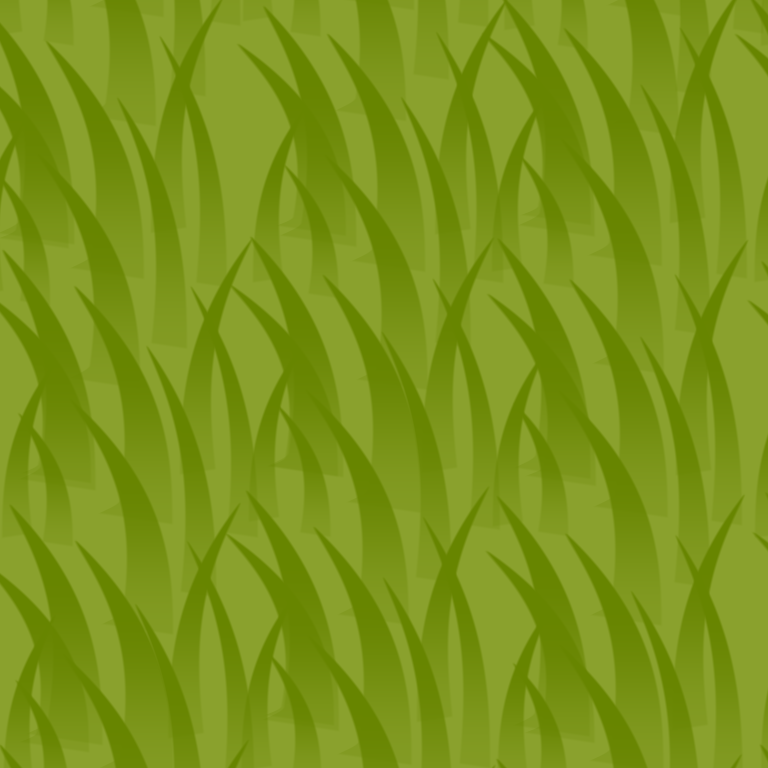
A WebGL 2 fragment shader for this pattern:

```glsl
#version 300 es
precision highp float;

uniform vec2 u_resolution;
out vec4 fragColor;

const vec3 MEADOW = vec3(0.54, 0.63, 0.175);
const vec3 BLADE = vec3(0.405, 0.52, 0.0);
const float TUFTS = 3.0;                        // tufts across the canvas
const vec2 TUFT_ORIGIN = vec2(-0.02, 0.02);
const vec2 TUFT_JITTER = vec2(0.05, 0.08);
const float BLADE_JITTER = 0.025;
const float BEND = 2.6;                         // how early a blade turns upright
const float TAPER = 0.72;                       // how fast it widens from the tip
const float SOLID_UNTIL = 0.3;                  // share of the length before fading
const float ROOT_ALPHA = 0.22;
const float ROOT_SLANT = 0.15;
const float FLARE = 0.5;                        // faint side leaf at the root
const float SOFTNESS = 0.006;

// One tuft in cell units: blade tips, then reach, height and width.
const int BLADES = 9;
const vec2 TIP[BLADES] = vec2[](
    vec2(0.0, 0.0), vec2(-0.07, -0.18), vec2(0.27, -0.13),
    vec2(0.53, -0.36), vec2(0.70, -0.13), vec2(0.94, 0.03),
    vec2(0.23, -0.58), vec2(0.07, -0.64), vec2(0.18, -0.43));
const vec3 FORM[BLADES] = vec3[](
    vec3(0.36, 0.94, 0.23), vec3(0.42, 0.75, 0.22), vec3(0.38, 0.93, 0.22),
    vec3(0.27, 0.98, 0.14), vec3(0.26, 0.98, 0.12), vec3(-0.28, 0.92, 0.14),
    vec3(0.40, 0.92, 0.21), vec3(0.21, 0.52, 0.12), vec3(-0.20, 0.68, 0.12));

// Random offset from -1 to 1 on both axes.
vec2 hash2(vec2 cell) {
    vec3 q = fract(cell.xyx * vec3(0.1031, 0.1030, 0.0973));
    q += dot(q, q.yzx + 33.33);
    return 2.0 * fract((q.xx + q.yz) * q.zy) - 1.0;
}

// Opacity of a curved blade whose tip sits at the origin.
float bladeAlpha(vec2 p, vec3 form) {
    float reach = abs(form.x);
    float height = form.y;
    float width = form.z;
    float x = p.x * sign(form.x);
    float depth = -p.y;
    float t = clamp(depth / height, 0.0, 1.0);

    // Outer edge bows over; inner edge leaves it as the blade widens.
    float outer = reach * (1.0 - pow(1.0 - t, BEND));
    float slope = reach * BEND * pow(1.0 - t, BEND - 1.0) / height;
    float inner = outer - width * pow(t, TAPER);
    float broad = smoothstep(0.16, 0.2, width);
    inner -= broad * FLARE * width * smoothstep(0.9, 0.99, t);

    float soft = SOFTNESS * sqrt(1.0 + slope * slope);
    float sides = smoothstep(-soft, soft, outer - x)
                * smoothstep(-soft, soft, x - inner);
    float root = height + ROOT_SLANT * (x - reach);
    float ends = smoothstep(-SOFTNESS, SOFTNESS, depth)
               * smoothstep(-SOFTNESS, SOFTNESS, root - depth);
    float fade = mix(1.0, ROOT_ALPHA, smoothstep(SOLID_UNTIL, 1.0, t));
    return sides * ends * fade;
}

void main() {
    vec2 p = gl_FragCoord.xy / u_resolution.y * TUFTS - TUFT_ORIGIN;
    vec2 home = floor(p);
    float uncovered = 1.0;

    // Tufts hang down and to the right of their cell corner.
    for (int row = 0; row <= 2; row++) {
        for (int column = -1; column <= 1; column++) {
            vec2 cell = home + vec2(column, row);
            vec2 tuft = cell + TUFT_JITTER * hash2(cell + 17.0);
            for (int i = 0; i < BLADES; i++) {
                vec2 seed = cell * 11.0 + vec2(i, 3 * i) + 53.0;
                vec2 tip = tuft + TIP[i] + BLADE_JITTER * hash2(seed);
                uncovered *= 1.0 - bladeAlpha(p - tip, FORM[i]);
            }
        }
    }
    fragColor = vec4(mix(BLADE, MEADOW, uncovered), 1.0);
}
```
